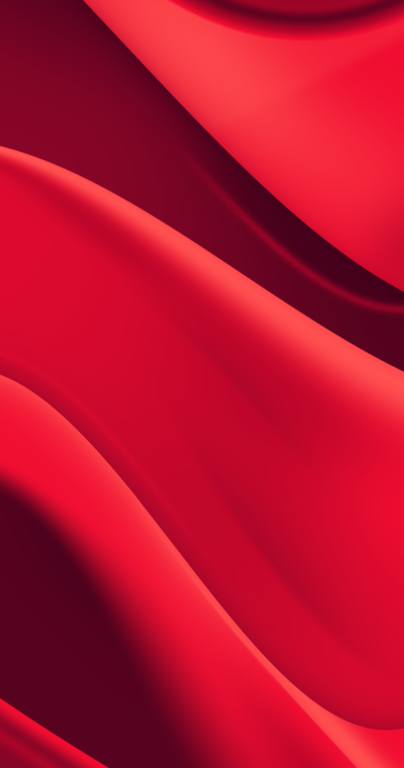
A Shadertoy shader for this background:

```glsl
const float CLOTH_WIDTH = 0.527;
const vec3 PLUM    = vec3(0.25, 0.00, 0.10);
const vec3 MAROON  = vec3(0.34, 0.01, 0.12);
const vec3 WINE    = vec3(0.53, 0.02, 0.15);
const vec3 CRIMSON = vec3(0.72, 0.02, 0.16);
const vec3 SCARLET = vec3(0.94, 0.05, 0.19);
const vec3 CORAL   = vec3(1.00, 0.33, 0.32);

// Cubic through four heights spaced evenly across the canvas
float profile(float x, vec4 heights) {
    float u = 3.0 * x;
    vec4 weights = vec4((1.0 - u) * (2.0 - u) * (3.0 - u) / 6.0,
                        u * (2.0 - u) * (3.0 - u) / 2.0,
                        u * (u - 1.0) * (3.0 - u) / 2.0,
                        u * (u - 1.0) * (u - 2.0) / 6.0);
    return dot(weights, heights);
}

// Approximate distance to a profile, positive below it
float depthBelow(vec2 uv, vec4 heights) {
    float height = profile(uv.x, heights);
    float slope = (profile(uv.x + 0.01, heights) - height) / (0.01 * CLOTH_WIDTH);
    return (height - uv.y) / sqrt(1.0 + slope * slope);
}

float bell(float d, float width) {
    return exp(-d * d / (width * width));
}

// Soft ellipse, turned by an angle
float softSpot(vec2 uv, vec2 center, vec2 radii, float angle) {
    vec2 p = (uv - center) * vec2(CLOTH_WIDTH, 1.0);
    float c = cos(angle), s = sin(angle);
    p = vec2(c * p.x + s * p.y, c * p.y - s * p.x) / radii;
    return exp(-dot(p, p));
}

float cover(float d, float pixel) {
    return smoothstep(-pixel, pixel, d);
}

vec3 valley(vec2 uv, float sheetDepth) {
    vec3 color = mix(WINE, MAROON, smoothstep(0.15, 1.0, uv.x));
    color = mix(color, MAROON, 0.75 * softSpot(uv, vec2(0.05, 1.03), vec2(0.2, 0.09), -0.5));
    color = mix(color, PLUM, 0.7 * exp(-max(sheetDepth, 0.0) / 0.025));
    // Thin fold beneath the upper sheet
    float ridge = depthBelow(uv, vec4(1.0, 0.87, 0.69, 0.60));
    float reach = smoothstep(0.38, 0.7, uv.x);
    color = mix(color, PLUM, 0.65 * reach * smoothstep(0.003, -0.012, ridge));
    return mix(color, CRIMSON, 0.6 * reach * bell(ridge - 0.003, 0.006));
}

vec3 upperSheet(vec2 uv, float sheetDepth, float pixel) {
    vec3 color = mix(SCARLET, CORAL, 0.75 * softSpot(uv, vec2(0.50, 0.93), vec2(0.24, 0.075), -0.75));
    float crease = uv.y - mix(0.80, 0.945, (uv.x - 0.45) / 0.55);
    color = mix(color, CORAL, 0.22 * smoothstep(-0.005, 0.02, crease));
    color = mix(color, CORAL, 0.2 * softSpot(uv, vec2(0.93, 0.78), vec2(0.10, 0.07), -0.7));
    color = mix(color, CRIMSON, 0.65 * softSpot(uv, vec2(1.02, 0.67), vec2(0.06, 0.08), -0.6));
    color = mix(color, CRIMSON, 0.5 * exp(sheetDepth / 0.012));
    // Hollow at the top
    float arc = -depthBelow(uv, vec4(1.208, 1.029, 0.951, 0.974));
    vec3 hollow = mix(SCARLET, CRIMSON, smoothstep(0.0, 0.014, arc));
    hollow = mix(hollow, MAROON, 0.9 * bell(arc - 0.028, 0.011));
    hollow = mix(hollow, WINE, 0.6 * smoothstep(0.034, 0.05, arc));
    return mix(color, hollow, cover(arc, 2.0 * pixel));
}

vec3 middleFold(vec2 uv, float rimDepth, float lowerDepth) {
    float width = mix(0.010, 0.049, uv.x);
    vec3 color = mix(SCARLET, CRIMSON, 0.35);
    color = mix(color, CRIMSON, 0.85 * softSpot(uv, vec2(0.66, 0.46), vec2(0.20, 0.075), -0.8));
    color = mix(color, CRIMSON, 0.8 * softSpot(uv, vec2(0.25, 0.705), vec2(0.13, 0.025), -0.65));
    color = mix(color, CRIMSON, 0.7 * softSpot(uv, vec2(0.55, 0.33), vec2(0.22, 0.08), -0.9));
    color = mix(color, SCARLET, 0.9 * softSpot(uv, vec2(1.0, 0.34), vec2(0.13, 0.085), -0.9));
    // Inner creases, shaded on the upper side
    float longCrease = depthBelow(uv, vec4(0.92, 0.544, 0.262, 0.10));
    float shade = smoothstep(0.008, -0.012, longCrease) * exp(min(longCrease, 0.0) / 0.06);
    color = mix(color, WINE, 0.45 * shade * softSpot(uv, vec2(0.68, 0.27), vec2(0.17, 0.09), -0.9));
    float shortCrease = depthBelow(uv, vec4(0.74, 0.616, 0.447, 0.193));
    shade = smoothstep(0.006, -0.010, shortCrease) * exp(min(shortCrease, 0.0) / 0.05);
    color = mix(color, WINE, 0.35 * shade * softSpot(uv, vec2(0.58, 0.51), vec2(0.12, 0.06), -0.8));
    // Shadow and seam along the lower fold
    color = mix(color, WINE, 0.55 * exp(min(lowerDepth, 0.0) / 0.022));
    color = mix(color, SCARLET, 0.3 * bell(lowerDepth + 0.026, 0.005) * smoothstep(0.6, 0.3, uv.x));
    // Rounded bright rim
    color = mix(color, CRIMSON, 0.7 * bell(rimDepth - 2.2 * width, 1.1 * width) * smoothstep(1.05, 0.7, uv.x));
    color = mix(color, SCARLET, bell(rimDepth, 1.5 * width));
    return mix(color, CORAL, 0.95 * bell(rimDepth - 0.35 * width, 0.85 * width));
}

vec3 lowerFold(vec2 uv, float rimDepth, float pixel) {
    vec3 color = mix(SCARLET, CRIMSON, smoothstep(0.45, 0.85, uv.x) * smoothstep(0.0, 0.05, rimDepth));
    color = mix(color, CORAL, 0.75 * exp(-max(rimDepth, 0.0) / 0.024) * smoothstep(0.75, 0.4, uv.x));
    // Dark pocket
    float pocket = depthBelow(uv, vec4(0.375, 0.182, -0.12, -0.37));
    float softness = mix(0.025, 0.065, smoothstep(0.05, 0.5, uv.x));
    vec3 dark = mix(MAROON, PLUM, 0.5 * softSpot(uv, vec2(0.2, 0.27), vec2(0.14, 0.05), -0.9));
    color = mix(color, dark, smoothstep(-softness, 0.75 * softness, pocket));
    // Corner fold
    float corner = depthBelow(uv, vec4(0.091, -0.020, -0.12, -0.22));
    vec3 cornerColor = mix(SCARLET, WINE, smoothstep(0.003, 0.028, corner));
    cornerColor = mix(cornerColor, CRIMSON, 0.7 * bell(corner - 0.040, 0.009));
    return mix(color, cornerColor, cover(corner, pixel));
}

void mainImage(out vec4 fragColor, in vec2 fragCoord) {
    vec2 uv = fragCoord / iResolution.xy;
    float pixel = 1.0 / iResolution.y;
    float sheet  = depthBelow(uv, vec4(1.11, 0.928, 0.75, 0.62));
    float middle = depthBelow(uv, vec4(0.81, 0.733, 0.62, 0.516));
    float lower  = depthBelow(uv, vec4(0.512, 0.355, 0.139, 0.052));
    float branch = depthBelow(uv, vec4(0.686, 0.355, 0.126, -0.068));
    float front  = min(lower, branch);

    // Layers from back to front
    vec3 color = valley(uv, sheet);
    color = mix(color, upperSheet(uv, sheet, pixel), cover(-sheet, pixel));
    color = mix(color, middleFold(uv, middle, lower), cover(middle, pixel));
    vec3 strip = mix(SCARLET, CORAL, 0.9 * bell(branch + 0.012, 0.022));
    color = mix(color, strip, cover(lower, pixel));
    color = mix(color, lowerFold(uv, front, pixel), cover(front, pixel));
    color = mix(color, CORAL, 0.7 * bell(front, 0.0025) * softSpot(uv, vec2(0.55, 0.19), vec2(0.12, 0.08), -0.9));
    fragColor = vec4(color, 1.0);
}
```
